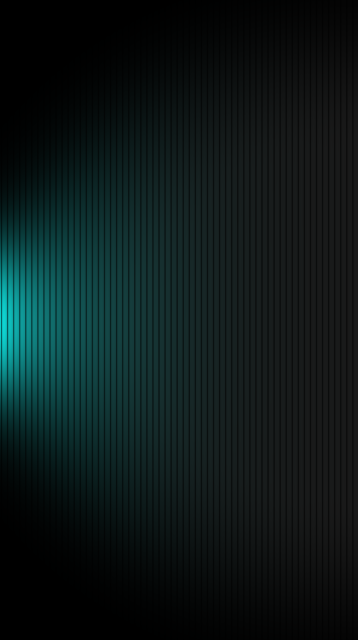
This background is drawn by a WebGL 1 fragment shader. Its source:

```glsl
precision highp float;
// Dark ribbed panel lit by a teal glow from the left edge, fading to charcoal.
uniform vec2 u_resolution;

// Bell-shaped falloff of the given width
float bell(float d, float width) {
  return exp(-d * d / (width * width));
}

// Brightness across the vertical ribs: thin dark grooves, softly rounded faces
float ribs(float x) {
  float ribCount = 59.1;
  float phase = fract(x * ribCount - 0.25);
  float toGroove = min(phase, 1.0 - phase);
  float blur = max(0.22, ribCount / u_resolution.x);
  float face = smoothstep(0.0, blur, toGroove);
  return mix(0.46, 1.0, face) * (0.97 + 0.08 * toGroove);
}

void main() {
  vec2 uv = gl_FragCoord.xy / u_resolution;
  float dy = abs(uv.y - 0.495);

  // Elliptical pool of light centred on the right edge
  float radius = length(vec2((uv.x - 1.0) / 1.133, dy / 0.535));
  float pool = smoothstep(1.08, 0.5, radius);
  vec3 color = vec3(mix(0.075, 0.1, uv.x), 0.098, 0.098) * pool;

  // Tight hot core and a wide halo that spreads as it travels right
  float core = 0.7 * exp(-11.0 * uv.x) * bell(dy, 0.11 + 0.15 * uv.x);
  float halo = 0.25 * bell(uv.x, 0.45) * bell(dy, 0.18 + 0.27 * uv.x);
  float edgeFade = smoothstep(1.1, 0.75, radius);
  color += vec3(0.0, 1.0, 0.99) * (core + halo * edgeFade);
  color.r += 0.035 * bell(uv.x, 0.2) * bell(dy, 0.15);

  gl_FragColor = vec4(color * ribs(uv.x), 1.0);
}
```
